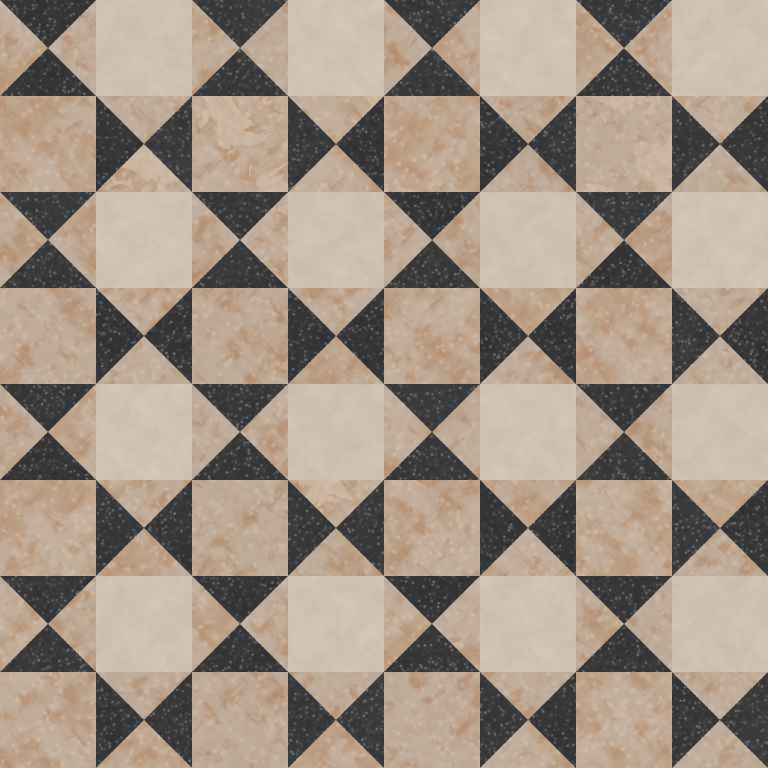
Reproduce this pattern procedurally as a three.js fragment shader.

```glsl
// Stone floor of cream and rose squares joined by black hourglass triangles, 4 by 4 repeats.
#define REPEATS 4.0
#define CREAM vec3(0.81, 0.76, 0.69)
#define ROSE vec3(0.76, 0.68, 0.61)
#define SAND vec3(0.73, 0.62, 0.52)
#define RUST vec3(0.71, 0.52, 0.38)
#define CHALK vec3(0.82, 0.74, 0.67)
#define COAL vec3(0.200, 0.203, 0.212)
#define SPECK_DENSITY 26.0
#define SPECK_LIGHT 0.24
#define CHALK_CHANCE 0.12
#define SAMPLES 3

varying vec2 vUv;

vec2 hash2(vec2 p) {
  vec3 q = fract(p.xyx * vec3(0.1031, 0.1030, 0.0973));
  q += dot(q, q.yzx + 33.33);
  return fract((q.xx + q.yz) * q.zy);
}

// Cellular noise: distance to the nearest grain and that grain's random value.
vec2 cellular(vec2 p) {
  vec2 cell = floor(p), nearest = vec2(9.0, 0.0);
  for (int y = -1; y <= 1; y++) {
    for (int x = -1; x <= 1; x++) {
      vec2 id = cell + vec2(x, y);
      vec2 rnd = hash2(id);
      float d = length(id + rnd - p);
      if (d < nearest.x) nearest = vec2(d, fract(rnd.x * 7.3 + rnd.y * 3.1));
    }
  }
  return nearest;
}

// Warped, rotated layers of sines, roughly -0.6 to 0.6.
float layeredSines(vec2 p) {
  float sum = 0.0, amp = 0.5;
  for (int i = 0; i < 5; i++) {
    p += 0.6 * sin(p.yx * 1.3 + vec2(1.7, 4.1));
    sum += amp * sin(p.x) * cos(p.y);
    p = mat2(1.6, 1.2, -1.2, 1.6) * p + 2.3;
    amp *= 0.58;
  }
  return sum;
}

vec3 creamStone(vec2 p, vec2 seed) {
  float mottle = layeredSines(p * 9.0);
  float grain = cellular(p * 16.0).y - 0.5;
  return CREAM + 0.022 * mottle * vec3(0.8, 1.0, 1.3) + 0.012 * grain + 0.01 * (seed.x - 0.5);
}

vec3 roseStone(vec2 p, vec2 seed) {
  float cloud = layeredSines(p * 4.0);
  float mottle = layeredSines(p * 13.0 + 9.0);
  vec2 grain = cellular(p * 17.0);
  float warmth = cloud + 0.5 * mottle + 0.5 * (seed.x - 0.5);
  vec3 col = mix(ROSE, SAND, smoothstep(-0.25, 0.6, warmth));

  // Rusty stains and thin veins
  float vein = 1.0 - smoothstep(0.0, 0.045, abs(layeredSines(p * 3.0 + 20.0)));
  col = mix(col, RUST, 0.35 * smoothstep(0.2, 0.6, mottle + 0.3 * cloud));
  col = mix(col, RUST, 0.4 * vein * smoothstep(-0.1, 0.35, mottle));

  // Chalky blotches on a few pieces, pale fossil grains on all
  float blotch = step(1.0 - CHALK_CHANCE, seed.y) * smoothstep(0.18, 0.24, cloud);
  col = mix(col, CHALK, 0.7 * blotch);
  col = mix(col, CHALK, 0.45 * step(0.86, grain.y) * (1.0 - smoothstep(0.15, 0.5, grain.x)));
  return col + 0.035 * (grain.y - 0.5) + 0.02 * (seed.x - 0.5);
}

vec3 blackStone(vec2 p, vec2 seed) {
  vec2 grain = cellular(p * SPECK_DENSITY);
  float speck = pow(grain.y, 4.0) * (1.0 - smoothstep(0.1, 0.55, grain.x));
  float cloud = layeredSines(p * 6.0);
  return COAL + SPECK_LIGHT * speck + 0.03 * grain.y + 0.015 * cloud + 0.025 * (seed.x - 0.5);
}

// Lays the pieces: each square or triangle is cut from its own part of the stone.
vec3 floorColor(vec2 uv) {
  vec2 grid = fract(uv) * REPEATS * 2.0;
  vec2 cell = floor(grid);
  vec2 local = grid - cell - 0.5;
  vec2 odd = mod(cell, 2.0);
  bool split = odd.x != odd.y;
  bool upright = abs(local.y) > abs(local.x);

  float side = 0.0;
  if (split) side = upright ? 2.0 + sign(local.y) : 6.0 + sign(local.x);
  vec2 seed = hash2(cell + side * vec2(17.0, 29.0) + 5.0);
  vec2 p = local + seed * 40.0;

  if (split && upright == (odd.y > 0.5)) return blackStone(p, seed);
  if (odd.x * odd.y > 0.5) return creamStone(p, seed);
  return roseStone(p, seed);
}

void main() {
  // Average a small grid of samples to smooth every edge
  vec2 pixel = fwidth(vUv);
  vec3 sum = vec3(0.0);
  for (int y = 0; y < SAMPLES; y++) {
    for (int x = 0; x < SAMPLES; x++) {
      vec2 offset = (vec2(x, y) + 0.5) / float(SAMPLES) - 0.5;
      sum += floorColor(vUv + offset * pixel);
    }
  }
  gl_FragColor = vec4(sum / float(SAMPLES * SAMPLES), 1.0);
}
```
